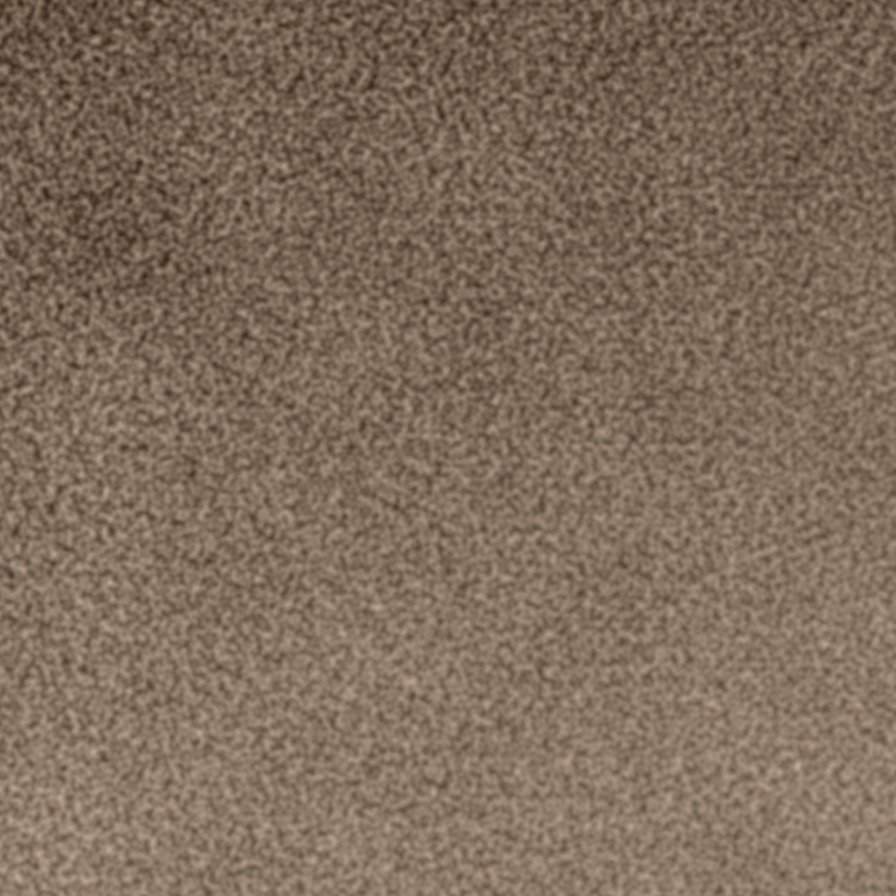
Write a Shadertoy shader that draws this texture.

```glsl
// Worn brown grainy surface: a vertical tone gradient with soft patches,
// covered by two rotated layers of fine gradient noise, sparse pale specks
// and one faint scratch. A single tone value is mapped to a brown ramp.

const vec3 DARK_BROWN = vec3(0.36, 0.29, 0.23);
const vec3 MID_BROWN = vec3(0.50, 0.43, 0.36);
const vec3 PALE_BROWN = vec3(0.63, 0.55, 0.48);

const float TONE_BOTTOM = 0.71;
const float TONE_TOP = 0.25;

const float GRAIN_SCALE = 92.0;       // grain cells across the canvas
const float FINE_SCALE = 131.0;
const float CLUMP_SCALE = 38.0;
const float MOTTLE_SCALE = 7.0;
const float GRAIN_AMOUNT = 0.68;
const float FINE_AMOUNT = 0.58;
const float CLUMP_AMOUNT = 0.20;
const float MOTTLE_AMOUNT = 0.14;

const float SPECK_CELLS = 30.0;
const float SPECK_RADIUS = 0.0042;
const float SPECK_AMOUNT = 0.42;
const float SCRATCH_WIDTH = 0.0035;
const float SCRATCH_AMOUNT = 0.17;

float hash(vec2 p) {
    return fract(sin(dot(p, vec2(127.1, 311.7))) * 43758.5453);
}

vec2 randomDirection(vec2 cell) {
    float angle = 6.28318 * hash(cell);
    return vec2(cos(angle), sin(angle));
}

// Gradient noise, centred on zero
float noise(vec2 p) {
    vec2 i = floor(p);
    vec2 f = fract(p);
    vec2 u = f * f * f * (f * (f * 6.0 - 15.0) + 10.0);
    vec2 e = vec2(1.0, 0.0);
    float a = dot(randomDirection(i), f);
    float b = dot(randomDirection(i + e.xy), f - e.xy);
    float c = dot(randomDirection(i + e.yx), f - e.yx);
    float d = dot(randomDirection(i + e.xx), f - e.xx);
    return mix(mix(a, b, u.x), mix(c, d, u.x), u.y);
}

vec2 rotate(vec2 p, float angle) {
    float c = cos(angle), s = sin(angle);
    return vec2(c * p.x - s * p.y, s * p.x + c * p.y);
}

// Soft round patch, 1 at its centre
float patchAt(vec2 p, vec2 centre, float radius) {
    vec2 d = (p - centre) / radius;
    return exp(-dot(d, d));
}

// Broad lighting: pale below, dark above, with a few uneven areas
float baseTone(vec2 p) {
    float tone = mix(TONE_BOTTOM, TONE_TOP, pow(clamp(p.y, 0.0, 1.0), 1.2));
    tone -= 0.20 * patchAt(p, vec2(0.12, 0.75), 0.10);
    tone -= 0.10 * patchAt(p, vec2(0.0, 1.0), 0.16);
    tone += 0.12 * patchAt(p, vec2(0.02, 0.09), 0.08);
    tone += 0.06 * patchAt(p, vec2(0.95, 0.25), 0.30);
    return tone + MOTTLE_AMOUNT * noise(p * MOTTLE_SCALE + 3.7);
}

float grain(vec2 p) {
    float g = GRAIN_AMOUNT * noise(rotate(p, 0.5) * GRAIN_SCALE);
    g += FINE_AMOUNT * noise(rotate(p, 1.2) * FINE_SCALE + 17.0);
    g += CLUMP_AMOUNT * noise(rotate(p, 0.9) * CLUMP_SCALE + 41.0);
    return g;
}

// Pale flecks, one at most per cell, more common at the lower left
float specks(vec2 p) {
    vec2 cell = floor(p * SPECK_CELLS);
    vec2 jitter = vec2(hash(cell + 5.3), hash(cell + 9.1));
    vec2 centre = (cell + 0.25 + 0.5 * jitter) / SPECK_CELLS;
    float density = 0.06 + 0.16 * patchAt(p, vec2(0.1, 0.2), 0.3);
    float present = step(hash(cell + 23.0), density);
    float size = SPECK_RADIUS * mix(0.7, 1.3, hash(cell + 31.0));
    return present * mix(0.4, 1.0, jitter.x) * patchAt(p, centre, size);
}

// Faint broken line sagging gently to the right
float scratch(vec2 p) {
    float height = 0.50 + 0.11 * pow(max(0.80 - p.x, 0.0), 2.0);
    float d = (p.y - height) / SCRATCH_WIDTH;
    float extent = smoothstep(0.17, 0.23, p.x) * (1.0 - smoothstep(0.78, 0.86, p.x));
    float broken = smoothstep(-0.25, 0.25, noise(vec2(p.x * 16.0, 2.4)));
    return exp(-d * d) * extent * broken;
}

vec3 brownRamp(float tone) {
    vec3 lower = mix(DARK_BROWN, MID_BROWN, tone * 2.0);
    vec3 upper = mix(MID_BROWN, PALE_BROWN, tone * 2.0 - 1.0);
    return tone < 0.5 ? lower : upper;
}

void mainImage(out vec4 fragColor, in vec2 fragCoord) {
    vec2 p = fragCoord / iResolution.y;

    // Grain is strongest at the upper left and calmer at the lower right
    float contrast = mix(0.85, 1.2, smoothstep(-0.8, 0.9, p.y - p.x));

    float tone = baseTone(p) + contrast * grain(p);
    tone += SPECK_AMOUNT * specks(p) + SCRATCH_AMOUNT * scratch(p);

    fragColor = vec4(clamp(brownRamp(tone), 0.0, 1.0), 1.0);
}
```
